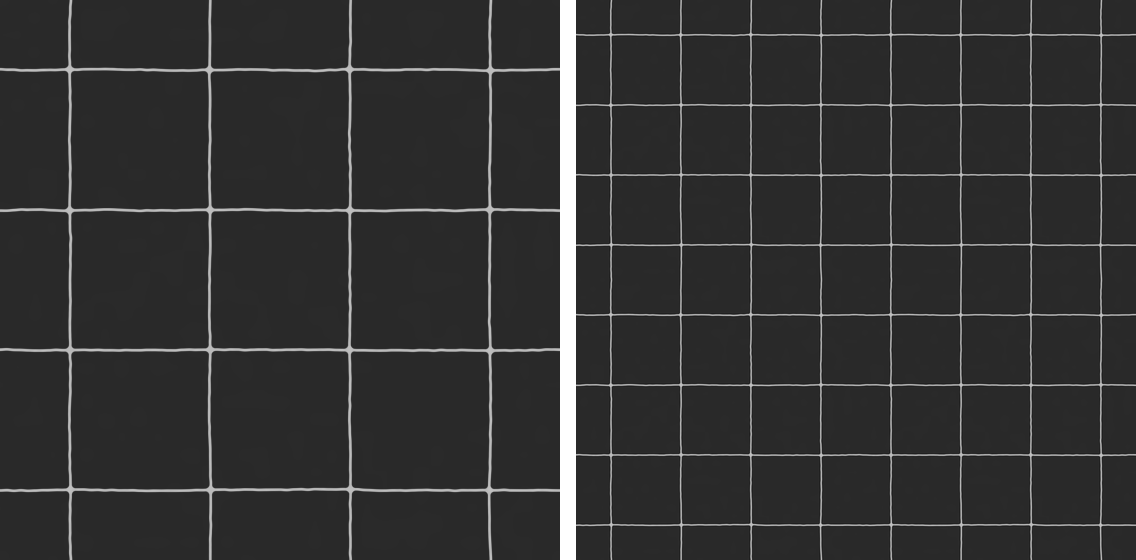
Left, the tile; right, the same tile 2 across and 2 down.
A Shadertoy shader for this pattern:

```glsl
float hash(vec2 p) {
    vec3 q = fract(vec3(p.xyx) * 0.1031);
    q += dot(q, q.yzx + 33.33);
    return fract((q.x + q.y) * q.z);
}

// Value noise in -1..1 that wraps after a whole number of cells
float wrapNoise(vec2 uv, float cells, float seed) {
    vec2 p = uv * cells;
    vec2 i = floor(p), f = fract(p);
    f = f * f * (3.0 - 2.0 * f);
    vec2 a = mod(i, cells) + seed, b = mod(i + 1.0, cells) + seed;
    float low = mix(hash(a), hash(vec2(b.x, a.y)), f.x);
    float high = mix(hash(vec2(a.x, b.y)), hash(b), f.x);
    return 2.0 * mix(low, high, f.y) - 1.0;
}

vec2 wobble(vec2 uv, float cells, float seed) {
    return vec2(wrapNoise(uv, cells, seed), wrapNoise(uv, cells, seed + 137.0));
}

float roundedSquare(vec2 p, float halfSize, float radius) {
    vec2 q = abs(p) - halfSize + radius;
    return length(max(q, 0.0)) + min(max(q.x, q.y), 0.0) - radius;
}

void mainImage(out vec4 fragColor, in vec2 fragCoord) {
    vec2 uv = fragCoord / iResolution.xy;
    float pixel = 1.0 / min(iResolution.x, iResolution.y);

    // Slow drift of the joints plus fine chipping of the tile edges
    vec2 p = uv + 0.0013 * wobble(uv, 16.0, 11.0)
                + 0.0006 * wobble(uv, 80.0, 53.0);

    // Four tiles each way, centred on the canvas corners
    vec2 local = (fract(p * 4.0 + 0.5) - 0.5) / 4.0;
    float tileEdge = roundedSquare(local, 0.125 - 0.0024, 0.007);

    // Nearly flat tile face and pale grout
    vec3 tile = vec3(0.162 + 0.002 * wrapNoise(uv, 32.0, 71.0));
    vec3 grout = vec3(0.735 + 0.015 * wrapNoise(uv, 128.0, 29.0));
    float joint = smoothstep(-0.8 * pixel, 0.8 * pixel, tileEdge);

    fragColor = vec4(mix(tile, grout, joint), 1.0);
}
```
